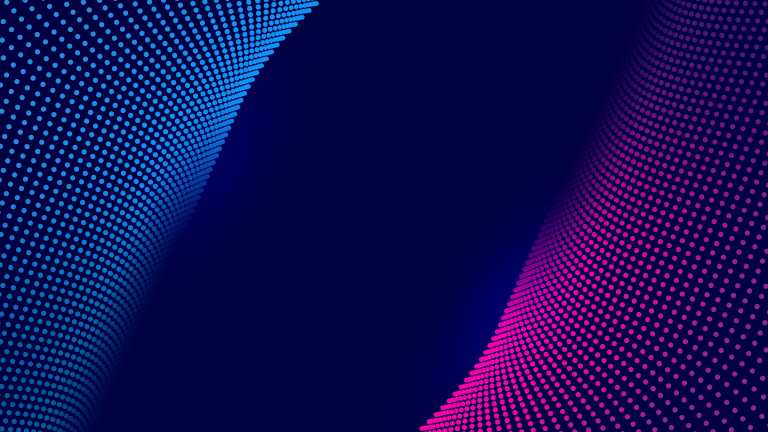
This background is drawn by a WebGL 1 fragment shader. Its source:

```glsl
precision highp float;
// Two curved fans of halftone dots, blue at left and magenta at right, on deep navy.

uniform vec2 u_resolution;

const vec3 NAVY = vec3(0.004, 0.0, 0.25);
const vec3 GLOW_BLUE = vec3(0.0, 0.0, 0.26);

// Column spacing starts at COLUMN_GAP and widens by COLUMN_GROWTH.
const float COLUMN_GAP = 0.002;
const float COLUMN_GROWTH = 0.0005;
// Rows spread apart away from the edge and rise toward a pivot above it.
const float ROW_GAP = 0.016;
const float ROW_SPREAD = 0.8;
const float ROW_PIVOT = 1.25;

// Horizontal position of the fan's dense edge at height y.
float edgeX(float y) {
  float bend = max(y - 0.75, 0.0);
  return 0.22 + 0.44 * y + 1.3 * bend * bend;
}

float columnDepth(float n) {
  return n * (COLUMN_GAP + COLUMN_GROWTH * n);
}

float columnAt(float depth) {
  float root = sqrt(COLUMN_GAP * COLUMN_GAP + 4.0 * COLUMN_GROWTH * max(depth, 0.0));
  return (root - COLUMN_GAP) / (2.0 * COLUMN_GROWTH);
}

// Coverage of the dots: the nearest dot of each neighbouring column.
float dotFan(vec2 p, float pixel) {
  float nearest = floor(columnAt(edgeX(p.y) - p.x) + 0.5);
  float coverage = 0.0;
  for (int i = -4; i <= 4; i++) {
    float n = nearest + float(i);
    if (n < 0.0) continue;
    float depth = columnDepth(n);
    float spread = 1.0 + ROW_SPREAD * depth;
    float row = floor((ROW_PIVOT + (p.y - ROW_PIVOT) / spread) / ROW_GAP + 0.5);
    float y = ROW_PIVOT + (row * ROW_GAP - ROW_PIVOT) * spread;
    vec2 center = vec2(edgeX(y) - depth, y);
    float radius = mix(0.0054, 0.006, smoothstep(0.0, 0.12, depth));
    coverage = max(coverage, clamp((radius - distance(p, center)) / pixel + 0.5, 0.0, 1.0));
  }
  return coverage;
}

// The dense edge is solid at the bright end and dissolves toward the dim end.
float edgeFade(float depth, float y) {
  float dissolve = 1.0 - smoothstep(0.42, 0.82, y);
  return mix(1.0, smoothstep(-0.01, 0.14, depth), dissolve);
}

// Soft light hugging the edge, centred at a given height.
float edgeGlow(float depth, float y, float height) {
  float across = depth / 0.11;
  float along = (y - height) / 0.19;
  return exp(-across * across - along * along);
}

// Colour runs from dim to bright along the edge and to far away from it.
vec3 fanColor(vec3 dim, vec3 bright, vec3 far, float depth, float y) {
  vec3 color = mix(bright, far, smoothstep(0.08, 0.65, depth));
  return mix(dim, color, smoothstep(0.05, 0.72, y));
}

vec3 addFan(vec3 base, vec2 p, vec3 dim, vec3 bright, vec3 far, float pixel) {
  float depth = edgeX(p.y) - p.x;
  float alpha = dotFan(p, pixel) * edgeFade(depth, p.y);
  return mix(base, fanColor(dim, bright, far, depth, p.y), alpha);
}

void main() {
  vec2 p = gl_FragCoord.xy / u_resolution.y;
  float aspect = u_resolution.x / u_resolution.y;
  float pixel = 1.0 / u_resolution.y;

  // The right fan is the left one turned half a circle.
  vec2 q = vec2(aspect - 0.069, 1.0) - p;

  // Background light
  float light = 0.45 * edgeGlow(edgeX(p.y) - p.x, p.y, 0.63);
  light += 0.65 * edgeGlow(edgeX(q.y) - q.x, q.y, 0.72);
  vec3 color = NAVY + GLOW_BLUE * light;

  // Dot fans
  color = addFan(color, p, vec3(0.0, 0.36, 0.62), vec3(0.06, 0.58, 0.96),
                 vec3(0.16, 0.54, 0.86), pixel);
  color = addFan(color, q, vec3(0.3, 0.08, 0.46), vec3(0.98, 0.0, 0.66),
                 vec3(0.56, 0.14, 0.58), pixel);

  gl_FragColor = vec4(color, 1.0);
}
```
